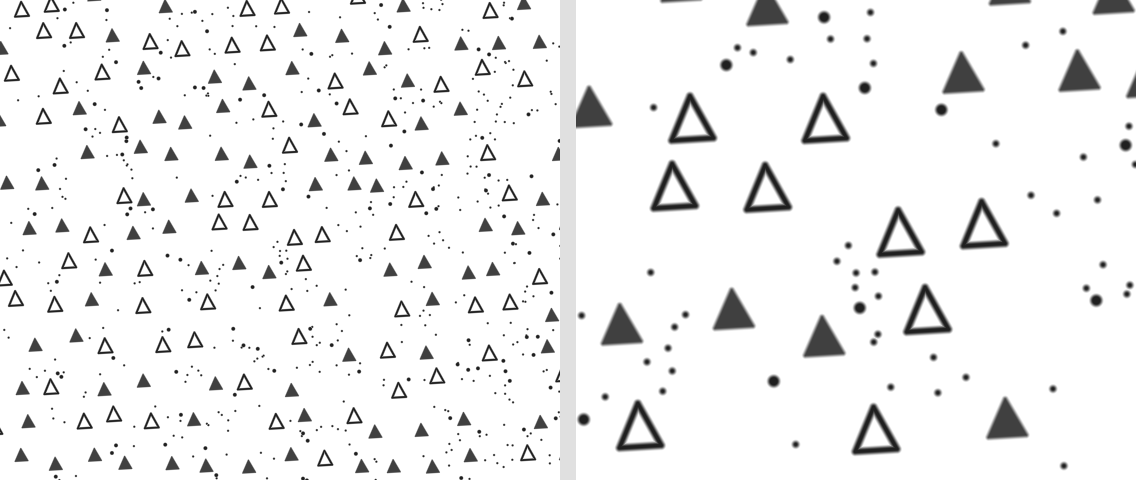
Left: the whole. Right: its middle third, enlarged.
Reproduce this pattern procedurally as a WebGL 1 fragment shader.

```glsl
precision highp float;
// Scattered filled and outlined triangles with clusters of ink dots on white.
uniform vec2 u_resolution;

vec3 hash3(vec2 p) {
  vec3 q = fract(vec3(p.xyx) * vec3(0.1031, 0.1030, 0.0973));
  q += dot(q, q.yxz + 33.33);
  return fract((q.xxy + q.yzz) * q.zyx);
}

float segmentDistance(vec2 p, vec2 a, vec2 b) {
  vec2 pa = p - a, ba = b - a;
  return length(pa - ba * clamp(dot(pa, ba) / dot(ba, ba), 0.0, 1.0));
}

// Signed distance to an upright isosceles triangle with the given half extents.
float triangleDistance(vec2 p, vec2 size) {
  p.x = abs(p.x);
  vec2 corner = vec2(size.x, -size.y), apex = vec2(0.0, size.y);
  float edge = min(segmentDistance(p, corner, apex),
                   segmentDistance(p, vec2(0.0, -size.y), corner));
  float slope = dot(p - apex, vec2(2.0 * size.y, size.x));
  return max(slope, -size.y - p.y) < 0.0 ? -edge : edge;
}

// Offset from the nearest triangle centre (xy) and its random kind (z).
vec3 nearestTriangle(vec2 p) {
  const float cell = 0.08;
  vec3 nearest = vec3(1.0, 1.0, 0.0);
  for (int j = -1; j <= 1; j++) {
    float row = floor(p.y / cell) + float(j);
    float stagger = 0.5 * mod(row, 2.0);
    for (int i = -1; i <= 1; i++) {
      vec2 id = vec2(floor(p.x / cell - stagger) + float(i), row);
      vec3 rnd = hash3(id + 17.0);
      vec2 centre = id + vec2(stagger, 0.0) + 0.5 + 0.54 * (rnd.xy - 0.5);
      vec2 offset = p - centre * cell;
      vec3 traits = hash3(id + 71.0);
      if (traits.x < 0.82 && length(offset) < length(nearest.xy))
        nearest = vec3(offset, traits.y);
    }
  }
  return nearest;
}

float coverage(float d, float soft) {
  return 1.0 - smoothstep(-soft, soft, d);
}

// Loose clusters of small and large dots that keep clear of the triangles.
float dotInk(vec2 p, float soft) {
  const float cell = 0.085;
  float ink = 0.0;
  for (int j = -1; j <= 1; j++) {
    for (int i = -1; i <= 1; i++) {
      vec2 id = floor(p / cell) + vec2(float(i), float(j));
      vec3 cluster = hash3(id + 139.0);
      vec2 middle = (id + 0.2 + 0.6 * cluster.xy) * cell;
      // Clusters grow fuller towards the right.
      float fullness = mix(0.35, 0.9, middle.x / 1.17) + 0.7 * (cluster.z - 0.5);
      for (int k = 0; k < 7; k++) {
        vec3 rnd = hash3(id * 7.0 + vec2(211.0 + float(k), 53.0 + 3.0 * float(k)));
        float angle = 6.2832 * rnd.x;
        vec2 centre = middle + 0.037 * sqrt(rnd.y) * vec2(cos(angle), sin(angle));
        vec3 traits = hash3(id * 5.0 + vec2(307.0 + 2.0 * float(k), 97.0 + float(k)));
        float radius = traits.x < 0.2 ? 0.0039 : 0.0021;
        float d = length(p - centre) - radius;
        if (rnd.z < fullness && d < soft && length(nearestTriangle(centre).xy) > 0.027)
          ink = max(ink, coverage(d, soft));
      }
    }
  }
  return ink;
}

void main() {
  vec2 p = gl_FragCoord.xy / u_resolution.y;
  float soft = max(0.0017, 0.75 / u_resolution.y);

  vec3 white = vec3(1.0);
  vec3 charcoal = vec3(0.25);
  vec3 black = vec3(0.12);

  vec3 color = mix(white, black, dotInk(p, soft));

  // All triangles share a slight counterclockwise tilt.
  vec3 tri = nearestTriangle(p);
  float c = cos(0.06), s = sin(0.06);
  vec2 local = vec2(c * tri.x + s * tri.y, c * tri.y - s * tri.x);

  if (tri.z < 0.57) {
    float d = triangleDistance(local, vec2(0.0130, 0.0128)) - 0.0014;
    color = mix(color, charcoal, coverage(d, soft));
  } else {
    float d = abs(triangleDistance(local, vec2(0.0145, 0.0150))) - 0.0022;
    color = mix(color, black, coverage(d, soft));
  }

  gl_FragColor = vec4(color, 1.0);
}
```
